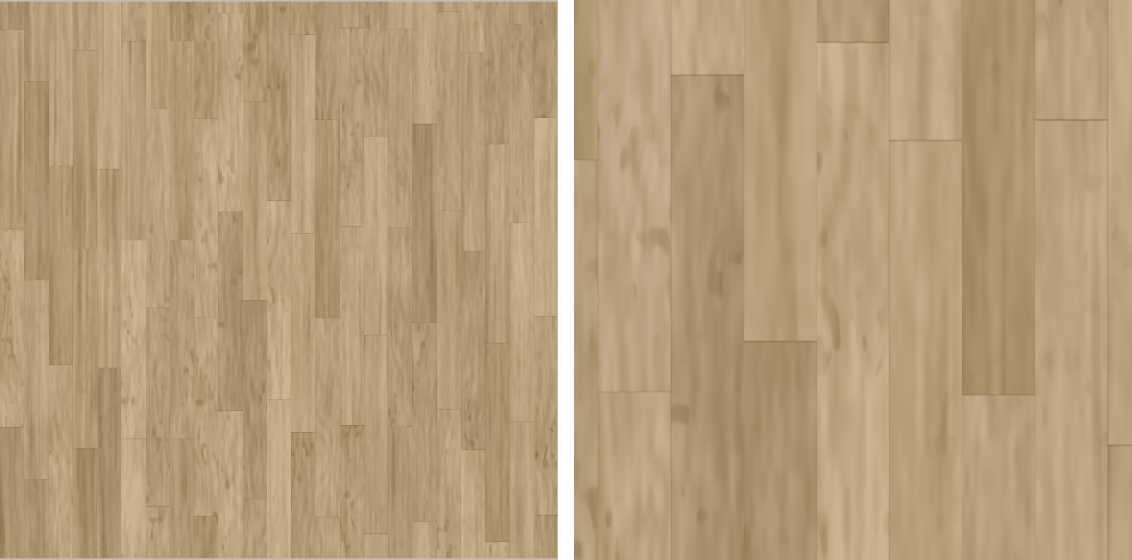
Left, the full canvas; right, a detail of the centre.
A Shadertoy shader for this texture:

```glsl
// Oak strip floor: 23 columns of long planks with staggered end joints.
// Each plank hashes its own tone and grain, mixing straight streaks
// with wavy, flecked figure; a thin pale rim closes the sheet.
#define COLUMNS 23.0
#define PLANK_LENGTH 0.355
#define STAGGER 0.44
#define STAGGER_JITTER 0.32
#define SEAM_WIDTH 0.0011
#define RIM_WIDTH 0.0030
#define TONE_SPREAD 0.92
#define GRAIN_STRENGTH 1.15
#define FIBRE_STRENGTH 1.35
#define FLECK_STRENGTH 1.7
#define OAK_MID vec3(0.703, 0.613, 0.472)
#define OAK_RANGE vec3(0.046, 0.047, 0.051)
#define RIM_COLOR vec3(0.76, 0.73, 0.69)

float hash(vec2 p) {
    return fract(sin(dot(p, vec2(127.1, 311.7))) * 43758.5453);
}

float noise(vec2 p) {
    vec2 cell = floor(p), f = fract(p);
    f = f * f * (3.0 - 2.0 * f);
    return mix(mix(hash(cell), hash(cell + vec2(1, 0)), f.x),
               mix(hash(cell + vec2(0, 1)), hash(cell + vec2(1, 1)), f.x), f.y);
}

// Soft line of the given width around distance zero
float seamLine(float dist, float width, float pixel) {
    return 1.0 - smoothstep(0.5 * width - 0.7 * pixel, 0.5 * width + 0.8 * pixel, dist);
}

// Straight streaks running almost the whole length of a plank
float straightGrain(vec2 p, vec2 seed) {
    float x = p.x + 0.1 * noise(vec2(p.y * 6.0, seed.x));
    float broad = noise(vec2(x * 3.5, p.y * 1.8) + seed) - 0.5;
    float fine = noise(vec2(x * 9.0, p.y * 4.0) + seed.yx) - 0.5;
    float darkVein = smoothstep(0.65, 0.92, noise(vec2(x * 6.0, p.y * 5.0) + seed + 17.0));
    return 1.5 * broad + 1.1 * fine - 1.0 * darkVein;
}

// Wavy growth rings, stretched along the plank
float wavyGrain(vec2 p, vec2 seed) {
    float warp = noise(vec2(p.x * 1.8, p.y * 10.0) + seed);
    float rings = sin(6.2832 * (p.x * 2.0 + 2.6 * warp + p.y * 2.0));
    float cloud = noise(vec2(p.x * 1.5, p.y * 14.0) + seed + 31.0) - 0.5;
    return 0.28 * rings + 0.9 * cloud;
}

// Fine fibres shared by every plank: short ticks over longer threads
float fibres(vec2 p, vec2 seed) {
    float threads = noise(vec2(p.x * 10.0, p.y * 18.0) + seed.yx + 7.0) - 0.5;
    float ticks = noise(vec2(p.x * 13.0, p.y * 60.0) + seed + 53.0) - 0.5;
    return threads + 0.75 * ticks;
}

// Short dark pores, gathered in patches
float flecks(vec2 p, vec2 seed) {
    float slant = p.x + 0.35 * noise(vec2(p.y * 24.0, seed.y));
    float pores = smoothstep(0.6, 0.9, noise(vec2(slant * 8.0, p.y * 65.0) + seed));
    float patches = smoothstep(0.45, 0.8, noise(vec2(p.x * 1.6, p.y * 16.0) + seed.yx));
    return pores * patches;
}

void mainImage(out vec4 fragColor, in vec2 fragCoord) {
    vec2 uv = fragCoord / iResolution.xy;
    vec2 pixel = 1.0 / iResolution.xy;

    // Plank layout: column, staggered row and position inside the plank
    float column = floor(uv.x * COLUMNS);
    float across = fract(uv.x * COLUMNS);
    float shift = 0.86 + STAGGER * column + STAGGER_JITTER * hash(vec2(column, 4.7));
    float along = (1.0 - uv.y) / PLANK_LENGTH - fract(shift);
    vec2 plank = vec2(column, floor(along));
    vec2 seed = 40.0 * vec2(hash(plank + 2.3), hash(plank + 8.9));

    // Plank tone with a slow drift along its length
    float tone = TONE_SPREAD * (2.0 * hash(plank + 5.1) - 1.0);
    tone += 0.8 * (noise(vec2(across, uv.y * 6.0) + seed) - 0.5);

    // Grain: each plank leans towards one kind of figure
    vec2 wood = vec2(across, uv.y);
    float figure = smoothstep(0.35, 0.65, hash(plank + 13.7));
    float grain = mix(straightGrain(wood, seed), wavyGrain(wood, seed), figure);
    tone += GRAIN_STRENGTH * grain + 0.17;
    tone += FIBRE_STRENGTH * fibres(wood, seed) * mix(0.65, 1.0, figure);
    tone -= FLECK_STRENGTH * flecks(wood, seed) * mix(0.3, 1.0, figure);

    // Seams: faint along the sides, clearer at the ends
    float sideDist = min(across, 1.0 - across) / COLUMNS;
    float endDist = min(fract(along), 1.0 - fract(along)) * PLANK_LENGTH;
    float sideStrength = mix(0.15, 1.1, hash(vec2(floor(uv.x * COLUMNS + 0.5), 21.0)));
    float endStrength = mix(0.7, 2.2, hash(vec2(column, floor(along + 0.5)) + 3.0));
    tone -= sideStrength * seamLine(sideDist, SEAM_WIDTH, pixel.x);
    tone -= endStrength * seamLine(endDist, SEAM_WIDTH, pixel.y);

    vec3 color = OAK_MID + OAK_RANGE * clamp(tone, -3.4, 2.0);
    color.b += 0.016 * (hash(plank + 27.0) - 0.5);

    // Pale rim at top and bottom, thinner on the right
    float rimDist = min(min(uv.y, 1.0 - uv.y), 1.0 - uv.x + 0.4 * RIM_WIDTH);
    float rim = 1.0 - smoothstep(RIM_WIDTH - 0.5 * pixel.y, RIM_WIDTH + 0.5 * pixel.y, rimDist);
    fragColor = vec4(mix(color, RIM_COLOR, rim), 1.0);
}
```
